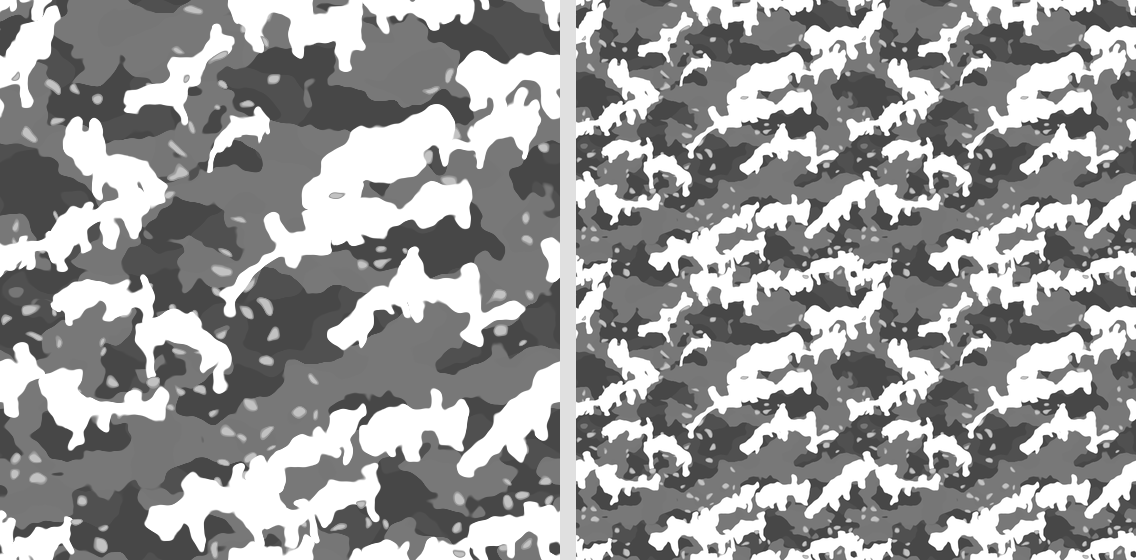
Left, the tile; right, the same tile 2 across and 2 down.
A Shadertoy shader for this pattern:

```glsl
const vec3 MID_GREY = vec3(0.47);
const vec3 MID_SHADE = vec3(0.463);
const vec3 DARK_GREY = vec3(0.28);
const vec3 DARK_SHADE = vec3(0.315);
const vec3 PEBBLE_RIM = vec3(0.60);
const vec3 PEBBLE_CORE = vec3(0.76);
const vec3 WHITE = vec3(1.0);

const float EDGE = 0.0014;            // half width of every soft edge
const float WARP = 0.018;             // broad wobble of all outlines
const float FINE_WARP = 0.008;        // small wobble of all outlines
const float DARK_LEVEL = 0.035;       // higher means less dark area
const float DARK_STEEPNESS = 10.0;    // mean slope of the dark field
const float SHADE_LEVEL = 0.11;       // higher means fewer second tones
const vec2 SPLASH_GRID = vec2(4.0, 6.0);
const vec2 SPLASH_SIZE = vec2(0.5, 1.35);
const vec2 SPLASH_JITTER = vec2(0.7, 0.9);
const vec2 SPLASH_RADIUS = vec2(0.008, 0.034);
const vec2 LIMB_RADIUS = vec2(0.009, 0.014);
const float SPLASH_LENGTH = 0.17;
const float SPLASH_SCATTER = 0.045;   // random offset of the spine nodes
const float SPLASH_REACH = 0.22;      // no part lies further from the center
const float SPLASH_BLEND = 0.009;
const int SPLASH_NODES = 6;
const float PEBBLE_GRID = 24.0;
const float PEBBLE_CLUSTER = 3.0;     // pebble cells per cluster side
const vec2 PEBBLE_RADIUS = vec2(0.008, 0.015);

vec2 hash2(vec2 cell, float seed) {
    vec2 s = vec2(dot(cell, vec2(127.1, 311.7)), dot(cell, vec2(269.5, 183.3)));
    return fract(sin(s + seed * 17.3) * 43758.5);
}

float cornerSlope(vec2 cell, vec2 offset, vec2 period, float seed) {
    float angle = 6.2832 * hash2(mod(cell, period), seed).x;
    return dot(vec2(cos(angle), sin(angle)), offset);
}

// Gradient noise that wraps after "period" cells
float noise(vec2 uv, vec2 period, float seed) {
    vec2 p = uv * period, c = floor(p), f = p - c;
    vec2 w = f * f * f * (f * (f * 6.0 - 15.0) + 10.0);
    vec2 x = vec2(1.0, 0.0), y = vec2(0.0, 1.0);
    float low = mix(cornerSlope(c, f, period, seed),
                    cornerSlope(c + x, f - x, period, seed), w.x);
    float high = mix(cornerSlope(c + y, f - y, period, seed),
                     cornerSlope(c + 1.0, f - 1.0, period, seed), w.x);
    return mix(low, high, w.y);
}

vec2 wobble(vec2 uv, float period, float seed) {
    return vec2(noise(uv, vec2(period), seed), noise(uv, vec2(period), seed + 1.0));
}

float cover(float d) { return 1.0 - smoothstep(-EDGE, EDGE, d); }

float smoothUnion(float a, float b, float k) {
    float h = max(k - abs(a - b), 0.0) / k;
    return min(a, b) - 0.25 * h * h * k;
}

float taper(vec2 p, vec2 a, vec2 b, float ra, float rb) {
    vec2 ab = b - a;
    float h = clamp(dot(p - a, ab) / max(dot(ab, ab), 1e-6), 0.0, 1.0);
    return length(p - a - ab * h) - mix(ra, rb, h);
}

// Lumpy bent spine with drips below and knobs above
float splash(vec2 p, vec2 id) {
    vec2 form = hash2(id, 1.0);
    float slope = mix(-0.5, 0.9, form.x), bend = mix(-3.0, 5.0, form.y);
    float d = 1.0, lastRadius = 0.0;
    vec2 last = vec2(0.0);
    for (int i = 0; i < SPLASH_NODES; i++) {
        vec2 h = hash2(id, 10.0 + float(i)), g = hash2(id, 30.0 + float(i));
        float x = (float(i) / float(SPLASH_NODES - 1) - 0.5) * SPLASH_LENGTH;
        vec2 node = vec2(x, slope * x - bend * (x * x - 0.004)) + (h - 0.5) * SPLASH_SCATTER;
        float radius = mix(SPLASH_RADIUS.x, SPLASH_RADIUS.y, g.x);
        float limb = mix(LIMB_RADIUS.x, LIMB_RADIUS.y, h.y);
        vec2 drip = node + vec2(0.04 * (h.x - 0.5), mix(0.0, -0.075, g.y));
        vec2 knob = node + vec2(0.06 * (g.x - 0.4), mix(-0.03, 0.05, h.x));
        if (i > 0) d = smoothUnion(d, taper(p, last, node, lastRadius, radius), SPLASH_BLEND);
        d = smoothUnion(d, taper(p, node, drip, limb, limb), SPLASH_BLEND);
        d = smoothUnion(d, taper(p, node, knob, limb, limb), SPLASH_BLEND);
        last = node;
        lastRadius = radius;
    }
    return d;
}

// Splashes on a jittered grid, odd rows shifted by half a cell
float splashes(vec2 uv) {
    float d = 1.0;
    for (int j = -2; j <= 2; j++)
    for (int i = -1; i <= 1; i++) {
        float row = floor(uv.y * SPLASH_GRID.y) + float(j);
        float shift = 0.5 * mod(row, 2.0);
        vec2 cell = vec2(floor(uv.x * SPLASH_GRID.x - shift) + float(i), row);
        vec2 id = mod(cell, SPLASH_GRID);
        vec2 jitter = (hash2(id, 2.0) - 0.5) * SPLASH_JITTER;
        vec2 center = (cell + vec2(shift, 0.0) + 0.5 + jitter) / SPLASH_GRID;
        float size = mix(SPLASH_SIZE.x, SPLASH_SIZE.y, hash2(id, 3.0).x);
        vec2 p = (uv - center) / size;
        if (length(p) < SPLASH_REACH) d = min(d, size * splash(p, id));
    }
    return d;
}

// Clustered ellipses: x is the distance, y a random value per pebble
vec2 pebbles(vec2 uv) {
    vec2 nearest = vec2(1.0, 0.0);
    for (int j = -1; j <= 1; j++)
    for (int i = -1; i <= 1; i++) {
        vec2 cell = floor(uv * PEBBLE_GRID) + vec2(i, j);
        vec2 id = mod(cell, PEBBLE_GRID);
        vec2 pick = hash2(id, 5.0), form = hash2(id, 6.0);
        if (hash2(floor(id / PEBBLE_CLUSTER), 4.0).x > 0.45 || pick.x > 0.45) continue;
        vec2 p = uv - (cell + 0.5 + (hash2(id, 7.0) - 0.5) * 0.6) / PEBBLE_GRID;
        float angle = mix(-1.2, 1.2, form.x), c = cos(angle), s = sin(angle);
        vec2 r = mix(PEBBLE_RADIUS.x, PEBBLE_RADIUS.y, form.y) * vec2(1.0, 0.65);
        vec2 q = mat2(c, -s, s, c) * p / r;
        float d = length(q) * (length(q) - 1.0) / max(length(q / r), 1e-4);
        if (d < nearest.x) nearest = vec2(d, pick.y);
    }
    return nearest;
}

void mainImage(out vec4 fragColor, in vec2 fragCoord) {
    vec2 uv = fragCoord / iResolution.xy;
    vec2 p = uv + WARP * wobble(uv, 18.0, 51.0) + FINE_WARP * wobble(uv, 40.0, 54.0);

    // Grey ground with faint second tones
    float field = noise(p, vec2(5.0, 8.0), 61.0) + 0.5 * noise(p, vec2(12.0, 17.0), 62.0)
                + 0.18 * noise(p, vec2(30.0, 36.0), 63.0);
    float dark = cover((DARK_LEVEL - field) / DARK_STEEPNESS);
    float shade = cover((SHADE_LEVEL - noise(p, vec2(9.0, 12.0), 64.0)) / DARK_STEEPNESS);
    vec3 color = mix(mix(MID_GREY, MID_SHADE, shade), mix(DARK_GREY, DARK_SHADE, shade), dark);

    // Pebbles lie under the splashes, a few on top
    vec2 pebble = pebbles(p);
    vec3 stone = mix(PEBBLE_RIM, PEBBLE_CORE, cover(pebble.x + 0.0025));
    float stoneCover = cover(pebble.x);
    color = mix(color, stone, stoneCover);
    color = mix(color, WHITE, cover(splashes(p)));
    color = mix(color, stone, stoneCover * step(0.85, pebble.y));
    fragColor = vec4(color, 1.0);
}
```
